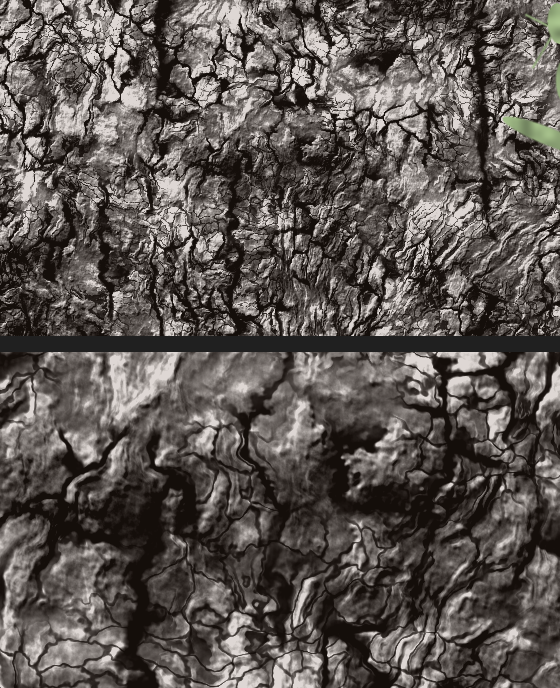
Top, the full canvas; bottom, a detail of the centre.
Give the GLSL for this texture, as a Shadertoy shader.

```glsl
// Weathered grey tree bark: ragged plates, folded ridges, broken cracks and a few green leaves.
#define PLATE_SCALE vec2(14.0, 10.5)
#define CRACK_SCALE vec2(30.0, 36.0)
#define COLUMN_STEP 0.126
#define BASE_TONE 0.62
#define BROAD 1.65
#define MOTTLE 0.58
#define RELIEF 2.0
#define GRAIN 0.12
#define LIGHT_STEP vec2(-0.0020, 0.0036)
#define BARK_TINT vec3(0.020, -0.006, -0.020)
#define LEAF_COLOR vec3(0.56, 0.65, 0.47)

vec2 hash2(vec2 p) {
    vec3 q = fract(p.xyx * vec3(0.1031, 0.1030, 0.0973));
    q += dot(q, q.yzx + 33.33);
    return fract((q.xx + q.yz) * q.zy);
}

float noise(vec2 p) {
    vec2 i = floor(p), f = fract(p);
    f = f * f * (3.0 - 2.0 * f);
    float low = mix(hash2(i).x, hash2(i + vec2(1, 0)).x, f.x);
    float high = mix(hash2(i + vec2(0, 1)).x, hash2(i + vec2(1, 1)).x, f.x);
    return mix(low, high, f.y);
}

float fbm(vec2 p) {
    float sum = 0.0, amp = 0.5;
    for (int i = 0; i < 5; i++) {
        sum += amp * noise(p);
        p = mat2(1.6, 1.2, -1.2, 1.6) * p + 7.3;
        amp *= 0.55;
    }
    return sum / 1.055;
}

// Gap between the two nearest cell centres: zero on a cell border
float cellGap(vec2 p) {
    vec2 cell = floor(p);
    float near = 9.0, next = 9.0;
    for (int y = -1; y <= 1; y++)
    for (int x = -1; x <= 1; x++) {
        vec2 c = cell + vec2(x, y);
        float d = length(c + hash2(c) - p);
        next = min(next, max(near, d));
        near = min(near, d);
    }
    return next - near;
}

float segment(vec2 p, vec2 a, vec2 b) {
    vec2 ab = b - a;
    return length(p - a - ab * clamp(dot(p - a, ab) / dot(ab, ab), 0.0, 1.0));
}

float blob(vec2 p, vec2 center, vec2 radius) {
    p = (p - center) / radius;
    return exp(-dot(p, p));
}

// Wavy, ragged bark coordinates, leaning over at the lower right
vec2 warp(vec2 p) {
    vec2 w = p + 0.11 * (vec2(noise(p * 5.0), noise(p * 5.0 + 31.0)) - 0.5);
    w += 0.070 * (vec2(fbm(p * 17.0 + 9.0), fbm(p * 17.0 + 57.0)) - 0.5);
    w.x -= 0.4 * smoothstep(0.6, 1.4, p.x) * min(p.y - 0.5, 0.0);
    return w;
}

// Returns height in x and crack openness (0 is a dark crack) in y
vec2 bark(vec2 p) {
    vec2 w = warp(p);
    float plate = cellGap(w * PLATE_SCALE);
    float fine = cellGap(w * CRACK_SCALE);
    float fold = abs(2.0 * fbm(w * vec2(21.0, 11.0)) - 1.0);
    float rough = fbm(p * vec2(62.0, 54.0));

    // Plate borders, hairline cracks and crevices, each fading in and out
    float plateMask = smoothstep(0.36, 0.66, noise(p * 11.0 + 4.0));
    float fineMask = smoothstep(0.30, 0.65, noise(p * 9.0 + 17.0));
    float foldMask = smoothstep(0.30, 0.70, noise(p * 10.0 + 71.0));
    float crack = 1.0 - plateMask * smoothstep(0.15, 0.05, plate);
    crack *= 1.0 - 0.75 * fineMask * smoothstep(0.16, 0.03, fine);
    crack *= 1.0 - 0.80 * foldMask * smoothstep(0.10, 0.03, fold);

    // Broken vertical furrows at the lower left
    float column = abs(fract(w.x / COLUMN_STEP) - 0.5) * COLUMN_STEP;
    float furrowMask = smoothstep(0.58, 0.42, p.y) * smoothstep(0.95, 0.8, p.x);
    furrowMask *= smoothstep(0.35, 0.55, noise(w * vec2(8.0, 9.0) + 40.0));
    crack *= 1.0 - furrowMask * smoothstep(0.012, 0.004, column);

    float height = 0.16 * smoothstep(0.0, 0.4, plate) + 0.40 * smoothstep(0.0, 0.6, fold);
    return vec2(height + 0.38 * rough + 0.06 * crack, crack);
}

// Broad light knots and shaded hollows
float broadTone(vec2 p) {
    float light = 0.22 * blob(p, vec2(0.92, 0.76), vec2(0.36, 0.14))
                + 0.20 * blob(p, vec2(0.31, 0.86), vec2(0.12, 0.20))
                + 0.24 * blob(p, vec2(0.09, 0.48), vec2(0.08, 0.18))
                + 0.12 * blob(p, vec2(1.30, 0.62), vec2(0.12, 0.20));
    float shade = 0.18 * blob(p, vec2(0.75, 0.52), vec2(0.42, 0.09))
                + 0.26 * blob(p, vec2(0.04, 0.15), vec2(0.13, 0.16))
                + 0.16 * blob(p, vec2(1.32, 0.97), vec2(0.14, 0.10))
                + 0.14 * blob(p, vec2(0.95, 0.38), vec2(0.12, 0.18));
    return light - shade + 0.6 * (fbm(p * 6.0 + 23.0) - 0.5);
}

// Signed distance to a pointed leaf from tip a to tip b
float leaf(vec2 p, vec2 a, vec2 b, float halfWidth) {
    vec2 axis = b - a;
    float t = clamp(dot(p - a, axis) / dot(axis, axis), 0.0, 1.0);
    return length(p - a - axis * t) - halfWidth * sqrt(4.0 * t * (1.0 - t));
}

void mainImage(out vec4 fragColor, in vec2 fragCoord) {
    vec2 p = fragCoord / iResolution.y;
    float right = iResolution.x / iResolution.y, soft = 1.5 / iResolution.y;

    // Side-lit relief with mottling and grain
    vec2 b = bark(p);
    float tone = BASE_TONE + BROAD * broadTone(p) + RELIEF * (b.x - bark(p + LIGHT_STEP).x);
    tone += MOTTLE * (fbm(p * 26.0 + 3.0) - 0.5) + GRAIN * (noise(p * 190.0) - 0.5);
    tone *= mix(0.12, 1.0, b.y) * mix(0.55, 1.12, smoothstep(0.3, 0.7, b.x));

    // Long deep grooves of uneven width
    vec2 g = p + 0.09 * (vec2(fbm(p * 11.0), fbm(p * 11.0 + 5.0)) - 0.5);
    float groove = min(segment(g, vec2(1.42, 0.86), vec2(1.47, 0.28)),
                       segment(g, vec2(0.50, 1.02), vec2(0.45, 0.56)) + 0.005);
    groove += 0.024 * (noise(p * 12.0 + 50.0) - 0.4);
    tone *= mix(0.1, 1.0, smoothstep(0.006, 0.024, groove));
    vec3 color = clamp(tone, 0.06, 0.85) + BARK_TINT;

    // Leaves and thin stems at the right edge
    float green = leaf(p, vec2(right - 0.17, 0.648), vec2(right + 0.10, 0.54), 0.026);
    green = min(green, leaf(p, vec2(right - 0.01, 0.99), vec2(right, 0.87), 0.032));
    green = min(green, leaf(p, vec2(right + 0.01, 0.82), vec2(right + 0.01, 0.70), 0.022));
    green = min(green, segment(p, vec2(right - 0.10, 0.955), vec2(right, 0.905)) - 0.003);
    green = min(green, segment(p, vec2(right - 0.08, 0.80), vec2(right - 0.02, 0.90)) - 0.003);
    vec3 leafShade = LEAF_COLOR * (0.8 + 0.4 * noise(p * 30.0));
    fragColor = vec4(mix(color, leafShade, smoothstep(soft, -soft, green)), 1.0);
}
```
